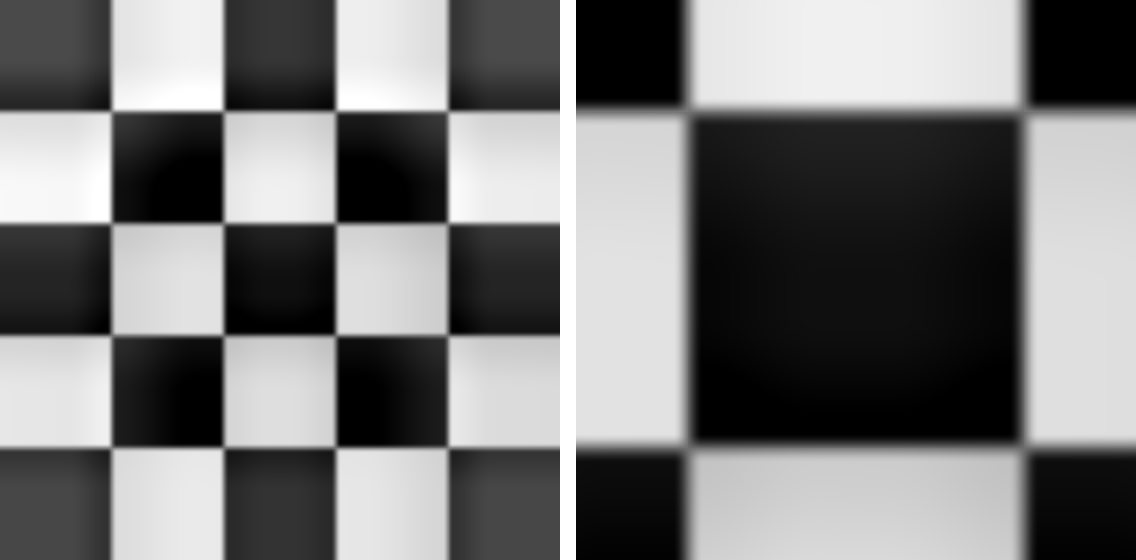
Left, the full canvas; right, a detail of the centre.
Give the GLSL for this pattern, as a WebGL 1 fragment shader.

```glsl
precision highp float;
// Five by five soft-edged checkerboard with smoky shading and paler grey corners.

#define CELLS 5.0        // squares across and down
#define EDGE 0.045       // half width of the soft border, in cells
#define LIGHT_TILT 0.05  // how much the light squares dim from left to right

uniform vec2 u_resolution;

// Square wave, +1 in even cells and -1 in odd ones, softened at inner borders.
float softWave(float x, float edge) {
    x = clamp(x, 0.5, CELLS - 0.5);
    float border = 0.5 - abs(fract(x) - 0.5);
    float parity = 1.0 - 2.0 * mod(floor(x), 2.0);
    return parity * sin(min(border / edge, 1.0) * 1.5708);
}

// Tones are pairs: x shades the dark squares, y the light squares.

// Sideways shading by distance from the vertical centre line, in cells.
vec2 columnTone(float d) {
    if (d < 0.5) return mix(vec2(0.07, 0.02), vec2(0.03, -0.02), smoothstep(0.1, 0.5, d));
    if (d < 1.5) return mix(vec2(-0.01, 0.03), vec2(0.11, -0.03), smoothstep(0.75, 1.5, d));
    return mix(vec2(0.06, 0.08), vec2(0.15, 0.03), smoothstep(1.5, 1.9, d));
}

// Base tone by depth below the top, in cells: each row has its own ramp.
vec2 rowTone(float y) {
    if (y < 1.0) return mix(vec2(0.14, 0.91), vec2(-0.01, 0.99), smoothstep(0.5, 1.0, y));
    if (y < 2.0) return mix(vec2(0.11, 0.82), vec2(-0.05, 0.92), smoothstep(1.0, 1.7, y));
    if (y < 3.0) {
        vec2 ramp = mix(vec2(0.06, 0.80), vec2(-0.01, 0.85), smoothstep(2.0, 2.5, y));
        return ramp - vec2(0.07, 0.0) * smoothstep(2.6, 3.0, y);
    }
    if (y < 4.0) return mix(vec2(0.06, 0.78), vec2(0.0, 0.85), smoothstep(3.0, 3.5, y));
    return mix(vec2(0.05, 0.87), vec2(0.13, 0.88), smoothstep(4.0, 4.4, y));
}

void main() {
    vec2 uv = gl_FragCoord.xy / u_resolution;
    vec2 p = vec2(uv.x, 1.0 - uv.y) * CELLS;

    // Keep borders at least about a pixel wide on small canvases.
    float edge = max(EDGE, CELLS / min(u_resolution.x, u_resolution.y));
    float light = 0.5 - 0.5 * softWave(p.x, edge) * softWave(p.y, edge);

    vec2 tone = rowTone(p.y) + columnTone(abs(p.x - 0.5 * CELLS));
    tone.y -= LIGHT_TILT * (uv.x - 0.5);
    tone = clamp(tone, 0.0, 1.0);

    gl_FragColor = vec4(vec3(mix(tone.x, tone.y, light)), 1.0);
}
```
